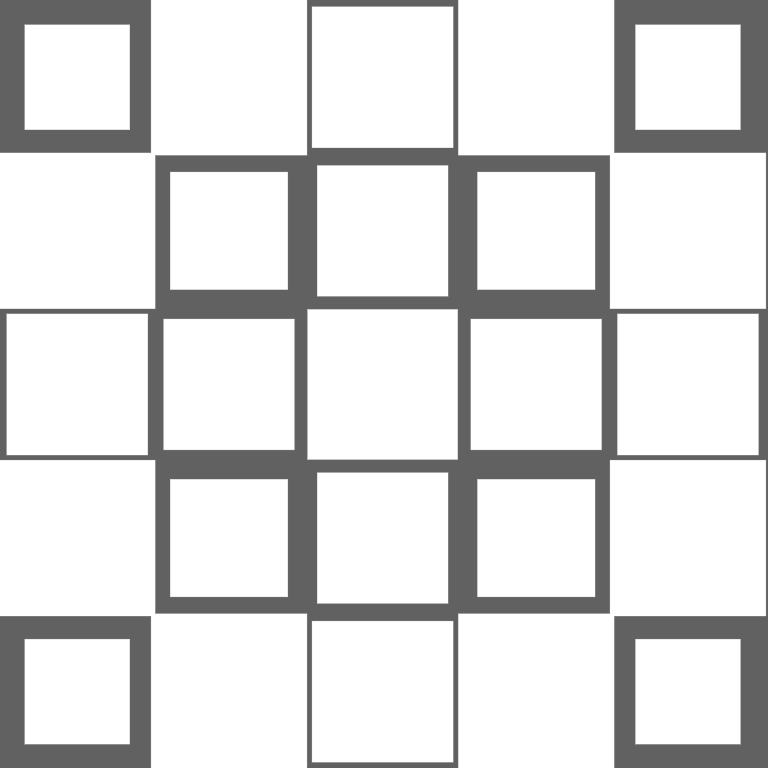
A WebGL 1 fragment shader for this pattern:

```glsl
precision highp float;

uniform vec2 u_resolution;

#define PITCH 0.2
#define GRID_CENTRE vec2(0.4982, 0.4994)
#define OUTER_INSET 0.0024
#define EDGE_PIXELS 1.2
#define FRAME_COLOUR vec3(0.38)
#define PANE_COLOUR vec3(1.0)

// Half width of a pane, from its column and row distance to the middle
float paneHalfSize(vec2 ring) {
  float steps = ring.x + ring.y;
  if (ring.x * ring.y < 0.5) {
    return steps < 0.5 ? 0.0979 : (steps < 1.5 ? 0.0853 : 0.0920);
  }
  return steps < 2.5 ? 0.0767 : (steps < 3.5 ? 0.1016 : 0.0685);
}

// Signed distance to a square
float squareDistance(vec2 p, float halfSize) {
  vec2 d = abs(p) - halfSize;
  return length(max(d, 0.0)) + min(max(d.x, d.y), 0.0);
}

void main() {
  vec2 uv = gl_FragCoord.xy / u_resolution;
  float softness = EDGE_PIXELS / min(u_resolution.x, u_resolution.y);

  // Union of the five by five panes, some overlapping their neighbours
  float nearest = 1.0;
  for (int row = -2; row <= 2; row++) {
    for (int column = -2; column <= 2; column++) {
      vec2 cell = vec2(float(column), float(row));
      vec2 ring = abs(cell);
      vec2 centre = GRID_CENTRE + cell * PITCH;
      // The outer columns sit slightly closer in
      centre.x -= sign(cell.x) * step(1.5, ring.x) * OUTER_INSET;
      nearest = min(nearest, squareDistance(uv - centre, paneHalfSize(ring)));
    }
  }

  float pane = clamp(0.5 - nearest / softness, 0.0, 1.0);
  gl_FragColor = vec4(mix(FRAME_COLOUR, PANE_COLOUR, pane), 1.0);
}
```
